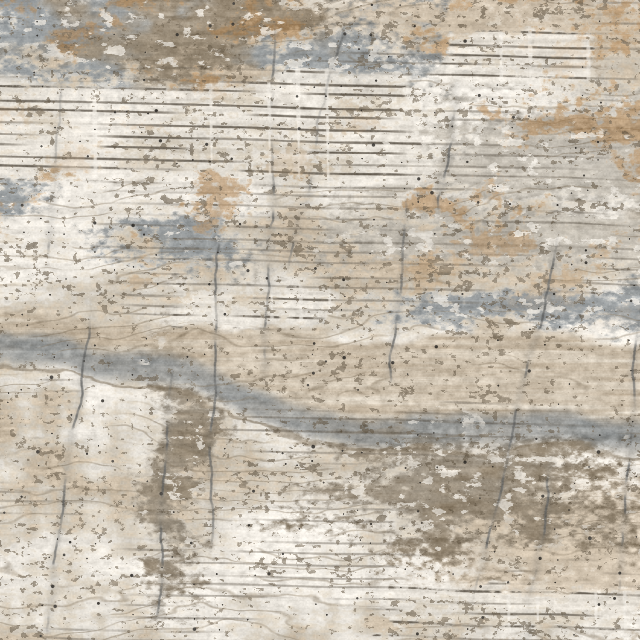
Reproduce this texture procedurally as a Shadertoy shader.

```glsl
// Weathered plaster over layered stone: ragged stains on warped noise, with a
// wavy sediment band, ruled grooves, strata, cracks, rust, chips and pits.
#define GRAIN 0.20
#define STREAKS 0.17
#define ROUGHNESS 2.0
#define GROOVE_WIDTH 0.0016
#define GROOVE_SPACING 0.0175
#define CRACK_WIDTH 0.0017
#define CRACK_COUNT 11.0
#define PIT_CELLS 42.0
#define RUST_AMOUNT 0.55

const vec3 WHITE = vec3(0.945, 0.925, 0.89), CREAM = vec3(0.83, 0.795, 0.735);
const vec3 TAN = vec3(0.765, 0.70, 0.61), GREY = vec3(0.68, 0.665, 0.635);
const vec3 BLUE = vec3(0.52, 0.545, 0.56), BROWN = vec3(0.52, 0.465, 0.385);
const vec3 RUST = vec3(0.64, 0.47, 0.28), DARK = vec3(0.30, 0.285, 0.265);

vec3 col;
vec2 warped;  // distorted position shared by all patches
float rough;  // breaks up patch edges

void paint(vec3 tint, float amount) { col = mix(col, tint, amount); }
float fade(float a, float b, float x) { return 1.0 - smoothstep(a, b, x); }

float hash(vec2 p) {
  vec3 q = fract(p.xyx * 0.1031);
  q += dot(q, q.yzx + 33.33);
  return fract((q.x + q.y) * q.z);
}

float noise(vec2 p) {
  vec2 i = floor(p), f = fract(p), e = vec2(0, 1);
  f = f * f * (3.0 - 2.0 * f);
  return mix(mix(hash(i), hash(i + e.yx), f.x), mix(hash(i + e.xy), hash(i + e.yy), f.x), f.y);
}

float fbm(vec2 p, float x, float y) {
  float sum = 0.0, amp = 0.516;
  p = p * vec2(x, y) + x + 3.0 * y;
  for (int i = 0; i < 5; i++, amp *= 0.5) {
    sum += amp * noise(p);
    p = p * 2.03 + 17.3;
  }
  return sum;
}

// Ragged ellipse
float stain(float x, float y, float rx, float ry) {
  return fade(0.5, 1.2, length((warped - vec2(x, y)) / vec2(rx, ry)) + rough);
}

// Rectangle with chipped edges
float slab(float x, float y, float rx, float ry) {
  vec2 d = abs(warped - vec2(x, y)) - vec2(rx, ry);
  return fade(-0.006, 0.008, max(d.x, d.y) + rough * 0.022);
}

// Broken horizontal grooves, one per row
float grooves(vec2 p) {
  float y = (p.y + 0.025 * p.x + 0.005 * noise(p * vec2(8, 3))) / GROOVE_SPACING;
  float row = floor(y), d = abs(fract(y) - mix(0.3, 0.7, hash(vec2(row, 4)))) * GROOVE_SPACING;
  float width = GROOVE_WIDTH * mix(0.6, 1.3, noise(vec2(p.x * 40.0, row)));
  return smoothstep(0.2, 0.55, noise(vec2(p.x * 9.0, row * 7.3))) * fade(width * 0.3, width + 0.0014, d);
}

// Leaning cracks of limited height
float cracks(vec2 p) {
  float sum = 0.0;
  for (float k = 0.0; k < CRACK_COUNT; k++) {
    float rise = p.y - hash(vec2(k, 3)), reach = mix(0.12, 0.32, hash(vec2(k, 8)));
    float x = (k + hash(vec2(k, 1))) / CRACK_COUNT + rise * mix(0.02, 0.26, hash(vec2(k, 5)));
    float d = abs(p.x - x - 0.018 * (fbm(vec2(p.y, k), 16.0, 9.0) - 0.5));
    float gaps = smoothstep(0.25, 0.65, noise(vec2(p.y * 38.0, k * 5.0)));
    float line = gaps * fade(CRACK_WIDTH * 0.3, CRACK_WIDTH * 1.8, d) + 0.25 * fade(0.0, 0.012, d);
    sum = max(sum, line * fade(reach * 0.7, reach, abs(rise)));
  }
  return sum;
}

// Sparse round pits
float pits(vec2 p) {
  vec2 cell = floor(p * PIT_CELLS), spot = 0.2 + 0.6 * vec2(hash(cell), hash(cell + 71.0));
  float r = mix(0.0008, 0.0032, pow(hash(cell + 13.0), 4.0));
  float d = length(fract(p * PIT_CELLS) - spot) / PIT_CELLS;
  return step(0.84, hash(cell + 37.0)) * fade(r * 0.6, r + 0.001, d);
}

void mainImage(out vec4 fragColor, in vec2 fragCoord) {
  vec2 p = fragCoord / iResolution.xy;
  float ragged = fbm(p, 13.0, 34.0) - 0.5, grain = fbm(p, 95.0, 135.0) - 0.5;
  float streak = fbm(p, 7.0, 140.0) - 0.5;
  rough = ROUGHNESS * (ragged + 0.6 * grain);
  warped = p + (vec2(fbm(p, 5.0, 9.0), fbm(p, 4.0, 8.0)) - 0.5) * vec2(0.12, 0.07);
  // Worn ground with upright drips in the lower part
  float wear = fbm(p, 4.0, 10.0) + 0.6 * ragged + 0.5 * grain + 0.3 * streak;
  wear += 0.5 * fade(0.36, 0.44, p.y) * (fbm(p, 26.0, 5.0) - 0.5);
  col = mix(WHITE, CREAM, smoothstep(0.4, 0.66, wear));
  paint(TAN, 0.8 * smoothstep(0.63, 0.84, wear));
  // Pale fields and dark mottled stains
  float field = max(stain(0.87, 0.75, 0.27, 0.1), stain(0.76, 0.63, 0.34, 0.06));
  paint(mix(CREAM, GREY, 0.55 + ragged), 0.85 * field);
  paint(TAN + 0.03, 0.8 * max(stain(0.72, 0.97, 0.4, 0.07), stain(0.92, 0.15, 0.24, 0.12)));
  float top = max(stain(0.22, 0.97, 0.34, 0.11), stain(0.54, 0.91, 0.15, 0.07));
  paint(mix(BLUE, BROWN, smoothstep(0.42, 0.6, fbm(p, 7.0, 12.0))) + 0.04, 0.82 * top);
  float blue = max(stain(0.01, 0.695, 0.06, 0.03), stain(0.29, 0.64, 0.12, 0.04));
  blue = max(blue, stain(0.84, 0.52, 0.26, 0.035));
  paint(BLUE + 0.03, 0.8 * blue);
  float brown = max(stain(0.74, 0.235, 0.22, 0.1), stain(0.285, 0.29, 0.045, 0.19));
  paint(mix(BROWN, GREY, 0.25 + ragged), 0.8 * brown);
  // Sediment: tan bed above a blue-grey wave with a brown rim
  float h = p.y - mix(0.462, 0.335, smoothstep(0.05, 0.6, p.x)) - 0.05 * (fbm(vec2(p.x, 0), 7.0, 2.0) - 0.5);
  float roof = mix(0.06, 0.145, smoothstep(0.2, 0.5, p.x)) + 0.06 * ragged;
  paint(mix(TAN, CREAM, 0.35 + 1.5 * streak), 0.92 * smoothstep(-0.015, 0.0, h) * fade(-0.012, 0.012, h - roof));
  paint(mix(BLUE, GREY, 0.4 + ragged), 0.85 * fade(0.008, 0.034, abs(h + 0.01 * ragged)));
  paint(BROWN, 0.55 * fade(0.001, 0.006, abs(h + 0.034 + 0.05 * ragged)));
  // White slabs with grooves and pale upright scratches
  float plaster = max(slab(0.24, 0.8, 0.42, 0.07), slab(0.82, 0.91, 0.11, 0.032));
  plaster = max(plaster, max(slab(0.8, 0.045, 0.2, 0.032), slab(0.42, 0.535, 0.13, 0.022)));
  paint(mix(WHITE, CREAM, 0.15 + smoothstep(0.0, 0.35, ragged + grain)), 0.9 * plaster);
  float sparse = 0.5 * smoothstep(0.52, 0.66, fbm(p, 4.0, 9.0));
  paint(mix(DARK, BROWN, 0.4), 0.85 * max(plaster, sparse) * grooves(p));
  float lane = p.x * 22.0 + 0.3 * p.y, scratch = abs(fract(lane) - 0.5) / 22.0 + 0.004 * ragged;
  paint(WHITE, 0.7 * plaster * step(0.6, hash(vec2(floor(lane), 19))) * fade(0.001, 0.004, scratch));
  // Strata, rust, chips and grit
  float seam = fade(0.0, 0.12, abs(fract(p.y * 42.0 + 7.0 * fbm(p, 3.0, 7.0)) - 0.5));
  paint(BROWN, 0.4 * (1.0 - plaster) * seam * smoothstep(0.45, 0.7, noise(p * vec2(9, 30))));
  float rust = smoothstep(0.6, 0.74, fbm(p, 9.0, 16.0) + 0.4 * grain) * smoothstep(0.45, 0.7, p.y);
  paint(RUST, RUST_AMOUNT * rust * (1.0 - 0.7 * plaster));
  float chips = smoothstep(0.61, 0.69, fbm(p, 48.0, 85.0) + 0.25 * ragged);
  paint(WHITE, 0.75 * chips * max(max(top, brown), max(field, blue)));
  paint(BROWN * 0.85, 0.6 * smoothstep(0.65, 0.75, fbm(p, 110.0, 150.0) + 0.3 * ragged));
  // Cracks, pits and fine surface texture
  paint(mix(DARK, BLUE, 0.45), 0.6 * cracks(p) * (1.0 - 0.6 * plaster));
  paint(DARK * 0.7, 0.85 * pits(p));
  col += GRAIN * grain + STREAKS * streak + 0.05 * (noise(p * 420.0) - 0.5);
  fragColor = vec4(clamp(col, 0.0, 1.0), 1.0);
}
```
